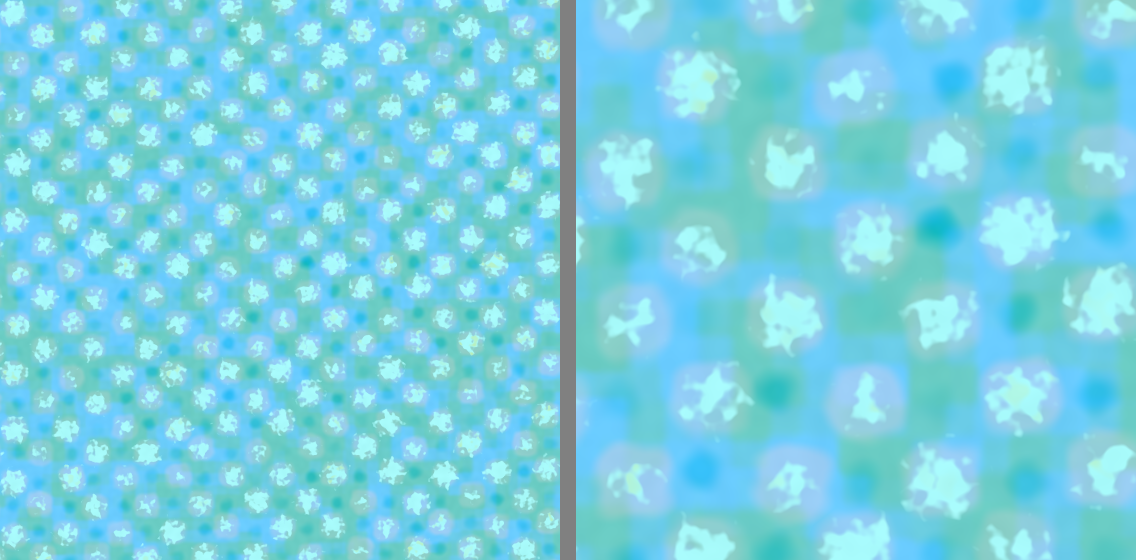
Left: the whole. Right: its middle third, enlarged.
Reproduce this pattern procedurally as a three.js fragment shader.

```glsl
// Soft checkered lattice of grainy pale dots and teal pits on blue-green blotches.
#define CELLS vec2(21.0, 21.4)   // lattice cells across and up
#define TILT 0.02                // rise of the rows to the right
#define JITTER 0.13              // wander of the dot centres, in cells
#define DOT_RADIUS 0.48          // pale dot size, in cells
#define PIT_RADIUS 0.36          // dark pit size, in cells
#define HUE_SCALE 21.0           // blotches of hue across the canvas
#define HUE_BLOCKS 48.0          // soft square steps in the hue
#define GRAIN_SCALE 92.0         // sparkle grains across the canvas

varying vec2 vUv;

const vec3 GREEN = vec3(0.415, 0.80, 0.765);
const vec3 BLUE = vec3(0.415, 0.80, 1.0);
const vec3 SAGE = vec3(0.56, 0.81, 0.78);
const vec3 LAVENDER = vec3(0.61, 0.805, 0.96);
const vec3 SPARKLE = vec3(0.66, 0.99, 0.99);
const vec3 LEMON = vec3(0.74, 0.94, 0.72);
const vec3 PIT_SHADE = vec3(0.42, 0.93, 0.97);

vec2 hash2(vec2 p) {
  vec3 q = fract(p.xyx * vec3(0.1031, 0.1030, 0.0973));
  q += dot(q, q.yzx + 33.33);
  return fract((q.xx + q.yz) * q.zy);
}

float gradientDot(vec2 corner, vec2 offset) {
  float angle = 6.2832 * hash2(corner + 71.0).x;
  return dot(vec2(cos(angle), sin(angle)), offset);
}

// Gradient noise, about -0.7 to 0.7
float noise(vec2 p) {
  vec2 i = floor(p), f = fract(p);
  vec2 u = f * f * f * (f * (f * 6.0 - 15.0) + 10.0);
  vec2 e = vec2(1.0, 0.0);
  float low = mix(gradientDot(i, f), gradientDot(i + e, f - e), u.x);
  float high = mix(gradientDot(i + e.yx, f - e.yx), gradientDot(i + 1.0, f - 1.0), u.x);
  return mix(low, high, u.y);
}

// Rounded square distance from the centre
float squircle(vec2 p) {
  vec2 a = abs(p);
  return pow(dot(a * a, a) + 1e-6, 1.0 / 3.0);
}

// Steps a coordinate in squares with smooth borders
vec2 softBlocks(vec2 p) {
  return floor(p) + smoothstep(0.2, 0.8, fract(p));
}

void main() {
  // Hue: blocky blotches, greener towards the lower right
  vec2 block = softBlocks(vUv * HUE_BLOCKS) / HUE_BLOCKS;
  float blotch = noise(block * HUE_SCALE + 5.3) + 0.35 * noise(block * 5.0 + 40.7);
  float drift = 0.10 * (vUv.y - vUv.x * 0.5 - 0.2);
  float hue = smoothstep(-0.36, 0.36, blotch + drift);

  // Grain and wobble of the outlines
  float grain = noise(vUv * GRAIN_SCALE + 13.0) + 0.4 * noise(vUv * GRAIN_SCALE * 1.9);
  float wobble = 0.09 * noise(vUv * 60.0 + 90.0);

  // Lattice: pale dots on odd cells, pits on even cells
  vec2 p = vUv * CELLS + vec2(-0.1, 0.5);
  p.y -= TILT * CELLS.y * vUv.x;
  float body = 0.0, sparkle = 0.0, lemon = 0.0, pit = 0.0;
  for (int y = -1; y <= 1; y++) {
    for (int x = -1; x <= 1; x++) {
      vec2 id = floor(p) + vec2(float(x), float(y));
      vec2 place = hash2(id + 7.0), kind = hash2(id + 31.0);
      vec2 d = p - id - 0.5 - JITTER * (place - 0.5) * 2.0;
      if (mod(id.x + id.y, 2.0) > 0.5) {
        float r = squircle(d) + wobble;
        float strength = mix(0.75, 1.0, kind.y);
        body = max(body, strength * (1.0 - smoothstep(DOT_RADIUS - 0.11, DOT_RADIUS + 0.1, r)));
        float level = mix(0.08, 0.42, sqrt(kind.x)) - length(d) + 0.42 * grain;
        float lit = smoothstep(-0.07, 0.13, level);
        sparkle = max(sparkle, lit);
        lemon = max(lemon, lit * smoothstep(0.6, 0.95, kind.y));
      } else {
        float depth = mix(0.15, 1.0, kind.x) + 0.5 * step(0.985, kind.y);
        pit = max(pit, depth * (1.0 - smoothstep(0.06, PIT_RADIUS, length(d) + wobble)));
      }
    }
  }

  // Layers: ground, pits, dull dots, bright grains
  vec3 color = mix(GREEN, BLUE, hue);
  color *= mix(vec3(1.0), PIT_SHADE, pit);
  color = mix(color, mix(SAGE, LAVENDER, hue), body);
  float yellow = lemon * smoothstep(0.0, 0.35, noise(vUv * 75.0 + 3.0)) * (1.0 - 0.6 * hue);
  color = mix(color, mix(SPARKLE, LEMON, yellow), sparkle * 0.95);
  color += 0.02 * noise(vUv * 70.0 + 25.0);

  gl_FragColor = vec4(clamp(color, 0.0, 1.0), 1.0);
}
```
